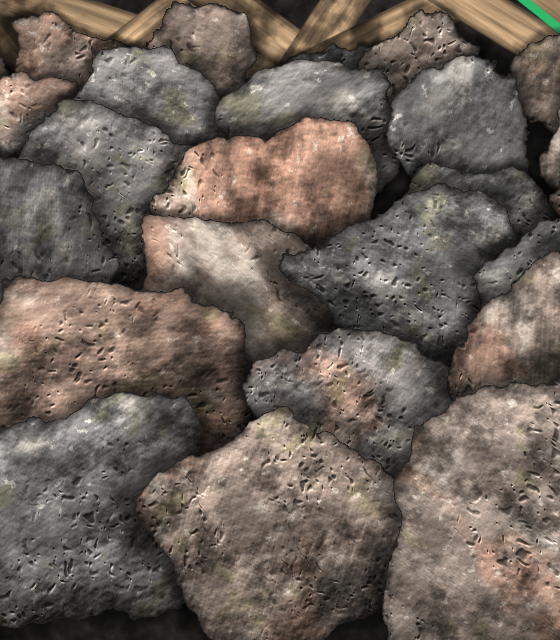
Reproduce this texture procedurally as a WebGL 1 fragment shader.

```glsl
precision highp float;
// A heap of porous volcanic boulders in front of weathered crate planks.
// Rows of blunt polygons are painted back to front, growing towards the viewer;
// the topmost one is then shaded with layered noise relief, pits and mineral stains.
uniform vec2 u_resolution;

#define CHARCOAL vec3(0.43, 0.425, 0.42)
#define ASH vec3(0.51, 0.487, 0.47)
#define BROWN vec3(0.57, 0.505, 0.46)
#define RUST vec3(0.70, 0.535, 0.45)
#define CRUST vec3(0.81, 0.775, 0.72)
#define LICHEN vec3(0.47, 0.45, 0.31)
#define GAP vec3(0.135, 0.13, 0.125)
#define TIMBER vec3(0.84, 0.70, 0.54)
#define PIT_SCALE 80.0
#define BUMP 1.2
#define GAIN 1.0
#define LIGHT vec3(-0.28, 0.70, 0.66)

float hash(vec2 p) { return fract(sin(dot(p, vec2(127.1, 311.7))) * 43758.5453); }
vec2 hash2(vec2 p) { return vec2(hash(p), hash(p + 37.7)); }
mat2 turn(float a) { return mat2(cos(a), sin(a), -sin(a), cos(a)); }

float noise(vec2 p) {
  vec2 i = floor(p), f = fract(p);
  f = f * f * (3.0 - 2.0 * f);
  return mix(mix(hash(i), hash(i + vec2(1, 0)), f.x),
             mix(hash(i + vec2(0, 1)), hash(i + vec2(1, 1)), f.x), f.y);
}

float fbm(vec2 p) {
  float sum = 0.0, amp = 0.52;
  for (int i = 0; i < 5; i++) {
    sum += amp * noise(p);
    p = turn(0.9) * p * 2.05 + 11.3;
    amp *= 0.52;
  }
  return sum;
}

// Depth of scattered gas bubbles, 0 on the skin and 1 inside a hole
float pits(vec2 p) {
  p += 1.3 * vec2(noise(p * 0.9), noise(p * 0.9 + 31.0));
  vec2 cell = floor(p);
  float depth = 0.0;
  for (int y = -1; y <= 1; y++) for (int x = -1; x <= 1; x++) {
    vec2 c = cell + vec2(x, y);
    float size = 0.5 * pow(hash(c + 5.1), 2.5);
    float d = length(p - c - hash2(c));
    depth = max(depth, (1.0 - smoothstep(size * 0.3, size + 0.12, d)) * step(0.06, size));
  }
  return depth;
}

// Broad ridges, rough skin, fine grit and holes in patches
float relief(vec2 s) {
  float holes = pits(s * PIT_SCALE) * smoothstep(0.4, 0.68, noise(s * 10.0 + 4.0));
  float ridges = abs(fbm(s * 8.0 + 7.0) - 0.5);
  return 1.5 * ridges + 0.95 * fbm(s * 27.0) + 0.42 * fbm(turn(0.7) * s * 95.0) - 0.42 * holes;
}

// Blunt polygon: xy is the outward slope, z the distance ratio (1 on the outline)
vec3 boulder(vec2 q, float seed) {
  vec3 sum = vec3(0.0);
  for (int k = 0; k < 6; k++) {
    vec2 rnd = hash2(vec2(float(k), seed));
    float a = (float(k) + 0.75 * rnd.x) * 1.0472;
    vec2 n = vec2(cos(a), sin(a));
    float w = pow(max(dot(q, n) / mix(0.8, 1.1, rnd.y), 0.0001), 9.0);
    sum += vec3(n * w, w);
  }
  return vec3(sum.xy / max(sum.z, 0.000001), pow(sum.z, 1.0 / 9.0));
}

// Crossing planks and a green strap behind the heap, rubble in the gaps
vec3 crate(vec2 p) {
  vec3 rubble = GAP * (0.3 + 1.5 * fbm(p * 45.0));
  vec3 col = rubble;
  for (int i = 0; i < 8; i++) {
    float k = float(i);
    vec2 q = turn((hash(vec2(k, 8.3)) - 0.5) * 2.0) * (p - vec2(0.13 * k, 0.97));
    float grain = fbm(vec2(q.x * 9.0, q.y * 130.0) + k * 7.0);
    vec3 plank = TIMBER * (0.5 + 0.85 * grain) * mix(0.7, 1.1, hash(vec2(k, 2.0)));
    plank *= mix(0.45, 1.0, smoothstep(0.25, 0.5, fbm(q * 14.0 + k)));
    float edge = abs(q.y);
    col = mix(col, plank * (1.0 - 0.5 * smoothstep(0.02, 0.034, edge)), 1.0 - smoothstep(0.032, 0.035, edge));
  }
  float strap = abs(p.x * 0.8 + p.y - 1.655);
  col = mix(col, vec3(0.2, 0.72, 0.42), 1.0 - smoothstep(0.007, 0.01, strap));
  return mix(rubble, col, smoothstep(0.84, 0.9, p.y));
}

void main() {
  vec2 p = gl_FragCoord.xy / u_resolution.y;
  vec2 wobble = vec2(fbm(p * 12.0), fbm(p * 12.0 + 40.0)) - 0.5;
  float seed = -1.0, cover = 0.0, shadow = 1.0, warmth = 0.0;
  vec3 shape = vec3(0.0);

  // Paint the rows; each boulder hides and shadows those behind it
  for (int r = 0; r < 6; r++) for (int i = 0; i < 6; i++) {
    float row = float(r), id = row * 6.0 + float(i) + 1.0;
    float width = 0.19 + 0.045 * row;
    vec2 rnd = hash2(vec2(id, 3.7));
    vec2 center = vec2((float(i) - 0.4 + 0.5 * mod(row, 2.0) + 0.35 * (rnd.x - 0.5)) * width,
                       0.87 - 0.07 * row - 0.015 * row * row + 0.2 * (rnd.y - 0.5) * width);
    float size = width * mix(0.48, 0.62, hash(vec2(id, 9.1)));
    vec2 q = (p - center + wobble * 0.075) / size;
    q.y *= mix(1.0, 1.3, rnd.x);
    if (dot(q, q) > 3.0) continue;
    vec3 b = boulder(q, id);
    if (b.z < 1.0) {
      shape = b; seed = id; shadow = 1.0;
      cover = smoothstep(0.0, 3.0 / (u_resolution.y * size), 1.0 - b.z);
      vec2 off = center - vec2(0.4, 0.55);
      warmth = 0.72 * hash(vec2(id, 6.4)) + 0.5 * exp(-14.0 * dot(off, off));
    } else {
      shadow *= mix(0.5, 1.0, smoothstep(1.0, 1.25, b.z));
    }
  }

  vec3 col = crate(p);
  if (seed > 0.0) {
    // Turn and stretch the grain differently on every boulder
    mat2 spin = turn(seed * 2.4);
    vec2 stretch = vec2(mix(0.65, 1.0, hash(vec2(seed, 1.9))), 1.0);
    vec2 s = (spin * p) * stretch + seed * 1.7;
    float high = relief(s);
    float bump = high - relief(s + (spin * vec2(-0.0012, 0.003)) * stretch);

    // Base colour by boulder, then stains in patches
    vec3 stone = mix(CHARCOAL, ASH, smoothstep(0.2, 0.4, warmth));
    stone = mix(stone, BROWN, smoothstep(0.45, 0.65, warmth));
    stone = mix(stone, RUST, smoothstep(0.75, 1.0, warmth));
    float patches = fbm(s * 8.0 + 20.0);
    stone = mix(stone, RUST, 0.6 * smoothstep(0.54, 0.68, patches) * step(0.35, warmth));
    stone = mix(stone, CRUST, 0.5 * smoothstep(0.56, 0.74, fbm(s * 15.0 + 60.0)));
    stone = mix(stone, LICHEN, 0.4 * smoothstep(0.64, 0.74, fbm(s * 17.0 + 90.0)));
    stone = mix(stone, CRUST, 0.6 * smoothstep(0.66, 0.76, fbm(s * 70.0 + 15.0)));
    stone *= mix(0.8, 1.15, smoothstep(0.3, 0.7, fbm(s * 20.0 + 33.0)));

    // Rounded form, rough relief and dark hollows
    vec3 normal = normalize(vec3(shape.xy * smoothstep(0.25, 1.05, shape.z) * 1.1, 1.0));
    float light = 0.52 + 0.64 * max(dot(normal, LIGHT), 0.0) + BUMP * bump;
    light *= mix(0.5, 1.1, smoothstep(0.3, 1.0, high));
    light *= 1.0 - 0.35 * smoothstep(0.88, 1.0, shape.z);
    col = mix(GAP, stone * max(light, 0.18) * GAIN, cover);
  }
  gl_FragColor = vec4(clamp(col * shadow, 0.0, 1.0), 1.0);
}
```
